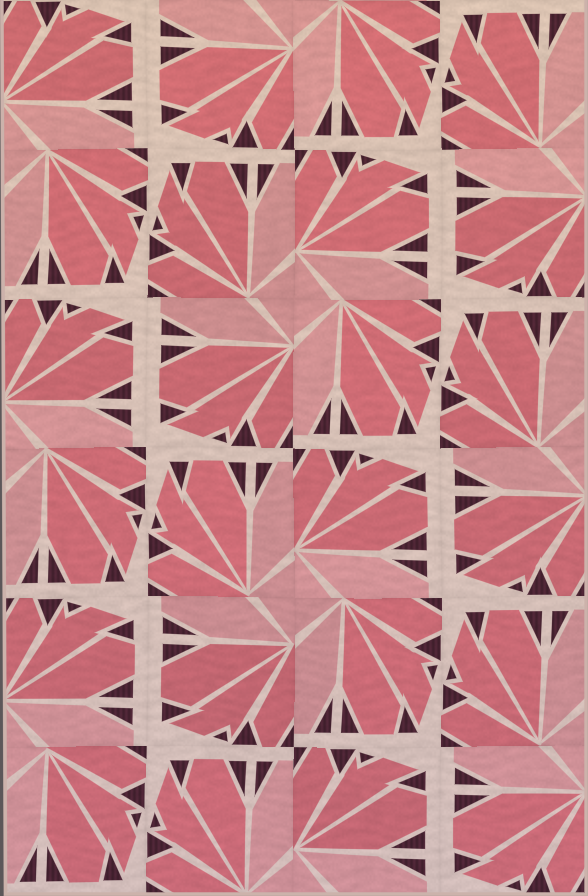
Reproduce this pattern procedurally as a Shadertoy shader.

```glsl
// Pink pinwheel quilt: 4 by 6 blocks, each a fan of petals split by cream rays
// with plum tips. Four quarter-turned blocks form a pinwheel; alternate
// pinwheel columns drop by one block. Quilting ripples wear the cloth.

float hash(vec2 p) {
    p = fract(p * vec2(0.3183, 0.3679));
    p += dot(p, p.yx + 19.19);
    return fract(p.x * p.y * 5.37);
}

float valueNoise(vec2 p) {
    vec2 i = floor(p);
    vec2 f = fract(p);
    f = f * f * (3.0 - 2.0 * f);
    float low = mix(hash(i), hash(i + vec2(1.0, 0.0)), f.x);
    float high = mix(hash(i + vec2(0.0, 1.0)), hash(i + vec2(1.0, 1.0)), f.x);
    return mix(low, high, f.y);
}

// Signed distance to the line a-b, positive on its left
float lineSide(vec2 p, vec2 a, vec2 b) {
    vec2 d = normalize(b - a);
    return d.x * (p.y - a.y) - d.y * (p.x - a.x);
}

// Mitred distance to a clockwise triangle
float tipShape(vec2 p, vec2 a, vec2 b, vec2 c) {
    return max(lineSide(p, a, b), max(lineSide(p, b, c), lineSide(p, c, a)));
}

// Strip that widens from radius ra at a to rb at b
float rayShape(vec2 p, vec2 a, vec2 b, float ra, float rb) {
    vec2 d = b - a;
    float h = clamp(dot(p - a, d) / dot(d, d), 0.0, 1.0);
    return length(p - a - d * h) - mix(ra, rb, h);
}

float coverage(float d, float blur) {
    return 1.0 - smoothstep(-blur, blur, d);
}

// One block, measured from the pinwheel centre to its upper right
vec3 quiltBlock(vec2 p, vec2 id, float blur, float stripes) {
    vec2 wobble = 0.02 * vec2(hash(id + 3.1), hash(id + 8.7)) - 0.01;
    vec2 hub = vec2(0.01, 0.32) + wobble;
    vec2 stemEnd = vec2(0.92, 0.285);
    vec2 topTip = vec2(0.32, 0.82) + wobble.yx;
    vec2 sideTip = vec2(0.72, 0.76) - wobble;

    // Plum tips
    float tips = tipShape(p, vec2(0.0, 0.85), vec2(0.0, 1.0), vec2(0.09, 1.0));
    tips = min(tips, tipShape(p, topTip, vec2(0.25, 0.99), vec2(0.42, 0.99)));
    tips = min(tips, tipShape(p, sideTip, vec2(0.90, 0.84), vec2(0.90, 0.71)));
    tips = min(tips, tipShape(p, vec2(0.67, 0.33), vec2(0.90, 0.44), vec2(0.90, 0.32)));
    tips = min(tips, tipShape(p, vec2(0.67, 0.26), vec2(0.90, 0.25), vec2(0.90, 0.14)));
    tips = min(tips, tipShape(p, vec2(0.46, 0.90), vec2(0.45, 0.97), vec2(0.55, 0.94)));

    // Cream rays, tip seams and outer margins
    float cream = rayShape(p, hub, topTip, 0.012, 0.034);
    cream = min(cream, rayShape(p, hub, sideTip, 0.009, 0.022));
    cream = min(cream, rayShape(p, hub, stemEnd, 0.012, 0.030));
    cream = min(cream, rayShape(p, hub, vec2(0.31, -0.02), 0.008, 0.036));
    cream = min(cream, min(tips - 0.030, 0.91 - p.x));
    cream = min(cream, -lineSide(p, vec2(0.42, 1.0), vec2(0.91, 0.83)));

    // Fabrics, with small dye differences between blocks
    vec3 rose = vec3(0.79, 0.415, 0.45) * (0.97 + 0.06 * hash(id + 1.7));
    vec3 blush = vec3(0.81, 0.565, 0.575) * (0.97 + 0.06 * hash(id + 5.3));
    vec3 plum = vec3(0.29, 0.14, 0.195) * (1.0 + 0.12 * stripes);
    vec3 cloth = mix(rose, blush, coverage(lineSide(p, hub, stemEnd), blur));
    cloth = mix(cloth, vec3(0.84, 0.755, 0.715), coverage(cream, blur));
    return mix(cloth, plum, coverage(tips, blur));
}

void mainImage(out vec4 fragColor, in vec2 fragCoord) {
    vec2 uv = fragCoord / iResolution.xy;
    vec2 grid = uv * vec2(4.0, 6.0);
    float blur = 4.5 / iResolution.y;

    // Slightly uneven cloth
    vec2 warped = grid + 0.008 * sin(grid.yx * 2.3 + vec2(0.6, 2.1));

    // Half-drop pinwheels, each quadrant turned onto the first
    float column = floor((warped.x + 1.0) * 0.5);
    float drop = mod(column + 1.0, 2.0);
    float row = floor((warped.y + 1.0 - drop) * 0.5);
    vec2 p = warped - vec2(2.0 * column, 2.0 * row + drop);
    p = p.y < 0.0 ? -p : p;
    p = p.x < 0.0 ? vec2(p.y, -p.x) : p;

    vec3 color = quiltBlock(p, floor(warped) + 11.0, blur, sin(grid.x * 170.0));

    // Quilting ripples, puckers and block seams
    float ripple = sin(grid.y * 75.0 + 3.0 * sin(grid.x * 9.0 + grid.y * 4.0));
    float pucker = valueNoise(grid * vec2(14.0, 30.0)) - 0.5;
    float weave = valueNoise(grid * 75.0) - 0.5;
    color *= 1.0 + 0.014 * ripple + 0.05 * pucker + 0.035 * weave;
    float seam = min(min(p.x, p.y), min(1.0 - p.x, 1.0 - p.y));
    color *= 1.0 - 0.05 * exp(-70.0 * max(seam, 0.0));

    // Soft daylight, warmer at the top
    color *= mix(vec3(0.98, 0.98, 1.02), vec3(1.02, 1.01, 0.97), uv.y);

    // Cream binding and the dark wall beyond the left edge
    float inset = min(grid.x - 0.025 * (1.0 - uv.y), min(4.0 - grid.x, grid.y));
    color = mix(color, vec3(0.80, 0.70, 0.67), coverage(inset - 0.025, blur));
    color = mix(color, vec3(0.36, 0.34, 0.35), coverage(inset, blur));
    fragColor = vec4(color, 1.0);
}
```
